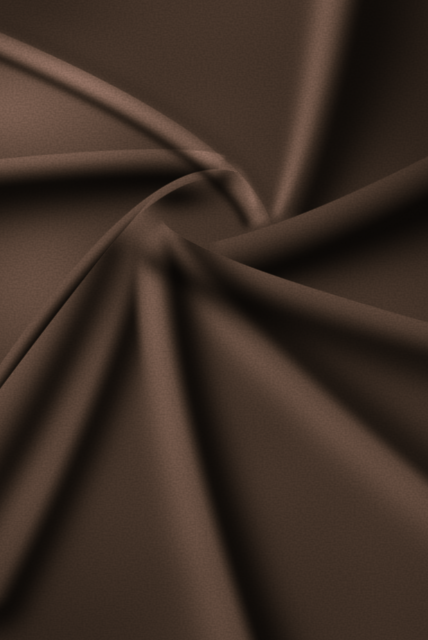
Give the GLSL for this texture, as a WebGL 2 fragment shader.

```glsl
#version 300 es
precision highp float;
// Brown cloth twisted into a swirl, with soft folds fanning out to the edges.

#define CLOTH_LIGHT 0.268
#define SHADOW_DEPTH 0.87
#define RIDGE_GAIN 1.08
#define EDGE_SOFT 0.0026
#define WEAVE_SCALE 190.0
#define WEAVE_GAIN 0.1

uniform vec2 u_resolution;
out vec4 fragColor;

vec2 hashGradient(vec2 cell) {
    vec3 h = fract(cell.xyx * vec3(0.1031, 0.103, 0.0973));
    h += dot(h, h.yzx + 33.33);
    float angle = 6.2832 * fract((h.x + h.y) * h.z);
    return vec2(cos(angle), sin(angle));
}

float gradientNoise(vec2 p) {
    vec2 i = floor(p), f = fract(p), e = vec2(0, 1);
    vec2 u = f * f * f * (f * (f * 6.0 - 15.0) + 10.0);
    float low = mix(dot(hashGradient(i), f), dot(hashGradient(i + e.yx), f - e.yx), u.x);
    float high = mix(dot(hashGradient(i + e), f - e), dot(hashGradient(i + 1.0), f - 1.0), u.x);
    return mix(low, high, u.y);
}

// Quadratic fold line: x = signed distance (positive on its left), y = position along it.
vec2 foldLine(vec2 p, vec2 a, vec2 b, vec2 c) {
    vec2 slope = 2.0 * (b - a), bend = a - 2.0 * b + c;
    float t = 0.0, nearest = 1e9;
    for (int i = 0; i <= 12; i++) {
        float s = float(i) / 12.0;
        vec2 r = a + s * (slope + s * bend) - p;
        if (dot(r, r) < nearest) { nearest = dot(r, r); t = s; }
    }
    for (int i = 0; i < 4; i++) {
        vec2 r = a + t * (slope + t * bend) - p;
        vec2 v = slope + 2.0 * t * bend;
        float curve = max(dot(v, v) + 2.0 * dot(r, bend), 0.3 * dot(v, v));
        t = clamp(t - dot(r, v) / curve, 0.0, 1.0);
    }
    vec2 r = p - a - t * (slope + t * bend), v = slope + 2.0 * t * bend;
    return vec2(sign(v.x * r.y - v.y * r.x) * length(r), t);
}

float bell(float d, float width) { return exp(-d * d / (width * width)); }
float side(float d) { return smoothstep(-EDGE_SOFT, EDGE_SOFT, d); }
float lip(float d, float width) { return side(d) * bell(d, width); }
float hollow(float d, float soft, float reach) {
    return smoothstep(0.0, soft, d) * bell(max(d - soft, 0.0), reach);
}
float grow(float t, float end) { return smoothstep(0.0, end, t); }
float pool(vec2 p, vec2 center, vec2 size) {
    vec2 q = (p - center) / size;
    return exp(-dot(q, q));
}
void darken(inout float shade, float amount) { shade *= 1.0 - SHADOW_DEPTH * clamp(amount, 0.0, 1.0); }

void main() {
    vec2 p = gl_FragCoord.xy / u_resolution * vec2(1.0, 1.5);

    // Fold lines, each running from the swirl outward
    vec2 upper = foldLine(p, vec2(0.636, 0.965), vec2(0.59, 1.178), vec2(-0.04, 1.441));
    vec2 inner = foldLine(p, vec2(0.606, 1.005), vec2(0.592, 1.085), vec2(0.533, 1.137));
    vec2 west = foldLine(p, vec2(0.535, 1.133), vec2(0.43, 1.172), vec2(-0.04, 1.123));
    vec2 arch = foldLine(p, vec2(0.537, 1.1), vec2(0.332, 1.145), vec2(-0.04, 0.586));
    vec2 sweep = foldLine(p, vec2(0.375, 1.055), vec2(0.254, 0.934), vec2(-0.04, 0.535));
    vec2 soft = foldLine(p, vec2(0.322, 0.992), vec2(0.244, 0.66), vec2(-0.04, 0.133));
    vec2 south = foldLine(p, vec2(0.355, 1.002), vec2(0.318, 0.66), vec2(0.547, -0.063));
    vec2 diagonal = foldLine(p, vec2(0.371, 0.977), vec2(0.439, 0.816), vec2(1.055, 0.299));
    vec2 east = foldLine(p, vec2(0.375, 0.988), vec2(0.42, 0.904), vec2(1.055, 0.729));
    vec2 wing = foldLine(p, vec2(0.484, 0.93), vec2(0.684, 0.969), vec2(1.055, 1.162));
    vec2 north = foldLine(p, vec2(0.635, 0.977), vec2(0.707, 1.129), vec2(0.771, 1.539));

    // Broad light over the cloth
    float light = CLOTH_LIGHT * mix(0.88, 1.0, smoothstep(0.0, 0.4, p.y));
    light += 0.19 * pool(p, vec2(0.03, 1.25), vec2(0.27, 0.14)) * side(upper.x);
    light += 0.12 * pool(p, vec2(0.06, 0.84), vec2(0.2, 0.17)) * side(-arch.x);
    light -= 0.07 * pool(p, vec2(0.0, 1.5), vec2(0.25, 0.1));
    light -= 0.09 * pool(p, vec2(1.0, 1.3), vec2(0.25, 0.35));
    light -= 0.05 * pool(p, vec2(0.05, 0.0), vec2(0.25, 0.25));

    // Lit ridges
    float ridges = 0.16 * bell(upper.x - 0.022, 0.024) * grow(upper.y, 0.08);
    ridges += 0.10 * bell(inner.x - 0.008, 0.01) * grow(inner.y, 0.2) * grow(1.0 - inner.y, 0.4);
    ridges += 0.09 * lip(west.x, 0.025) * grow(west.y, 0.08);
    ridges += 0.11 * lip(arch.x, 0.022) * grow(arch.y, 0.08);
    ridges += 0.10 * lip(sweep.x, 0.06) * grow(sweep.y, 0.2);
    ridges += 0.08 * bell(soft.x, 0.05) * grow(soft.y - 0.15, 0.3);
    ridges += mix(0.2, 0.1, south.y) * bell(south.x, mix(0.02, 0.07, south.y)) * grow(south.y, 0.22);
    ridges += mix(0.15, 0.09, diagonal.y) * bell(diagonal.x + 0.03, mix(0.025, 0.06, diagonal.y)) * grow(diagonal.y, 0.25);
    ridges += mix(0.13, 0.06, east.y) * lip(-east.x, 0.033) * grow(east.y, 0.12);
    ridges += 0.06 * lip(-wing.x, 0.025) * grow(wing.y, 0.08);
    ridges += 0.18 * bell(north.x, mix(0.012, 0.04, north.y)) * grow(north.y, 0.1) * side(wing.x);
    light += RIDGE_GAIN * ridges;

    // Shadows in the hollows, hidden where a nearer fold lies on top
    float shade = 1.0;
    darken(shade, 0.6 * bell(upper.x - 0.056, 0.013) * grow(upper.y, 0.1));
    darken(shade, 0.2 * lip(-upper.x, 0.03) * grow(upper.y, 0.08));
    darken(shade, 0.95 * hollow(west.x - 0.015, 0.055, 0.02 + 0.07 * west.y) * grow(west.y, 0.1) * side(-arch.x));
    darken(shade, 0.95 * hollow(arch.x - 0.01, 0.03, 0.07) * grow(arch.y, 0.1) * side(-sweep.x));
    darken(shade, 0.75 * bell(soft.x + mix(0.03, 0.09, soft.y), 0.043) * grow(soft.y, 0.15) * side(sweep.x));
    darken(shade, 0.82 * hollow(soft.x - 0.03 * soft.y, 0.05, 0.05) * grow(soft.y, 0.1) * smoothstep(-0.02, -0.05, south.x));
    darken(shade, 0.88 * hollow(south.x - mix(0.012, 0.035, south.y), 0.045, mix(0.035, 0.075, south.y))
        * grow(south.y, 0.12) * smoothstep(0.02, -0.035, diagonal.x));
    darken(shade, 0.64 * hollow(diagonal.x, 0.04, mix(0.03, 0.07, diagonal.y)) * grow(diagonal.y, 0.2) * side(-east.x));
    darken(shade, 0.7 * hollow(-east.x - 0.025, 0.06, 0.02 + 0.05 * east.y) * grow(east.y, 0.2));
    darken(shade, 0.95 * hollow(-wing.x - 0.02, 0.08, 0.03 + 0.08 * wing.y) * grow(wing.y, 0.12) * side(east.x));
    darken(shade, 0.8 * hollow(-north.x - 0.03 * north.y, 0.06, 0.03 + 0.13 * north.y) * grow(north.y, 0.15) * side(wing.x));
    darken(shade, 0.85 * pool(p, vec2(0.41, 1.04), vec2(0.085, 0.035)) * side(arch.x - 0.02));
    darken(shade, 0.7 * pool(p, vec2(0.52, 1.08), vec2(0.03, 0.03)) * side(arch.x));

    // Brown tint, broad unevenness and fine weave
    float weave = gradientNoise(p * WEAVE_SCALE) + 0.5 * gradientNoise(p * WEAVE_SCALE * vec2(0.5, 1.6));
    float tone = max(light * shade, 0.045);
    tone *= 1.0 + WEAVE_GAIN * weave + 0.06 * gradientNoise(p * 5.0);
    fragColor = vec4(tone * vec3(1.0, 0.745 + 0.04 * tone, 0.545 + 0.22 * tone), 1.0);
}
```
